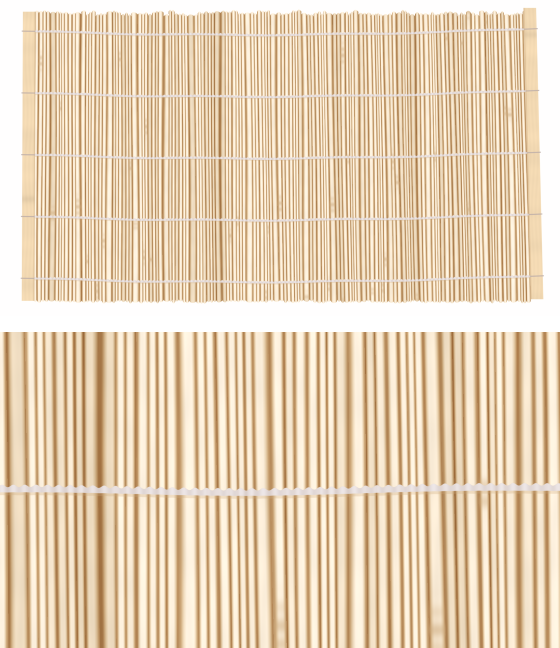
Top: the whole. Bottom: its middle third, enlarged.
Write a WebGL 1 fragment shader that draws this texture.

```glsl
precision highp float;
// A bamboo mat: thin upright sticks bound by five cords between two flat end slats, on white.

uniform vec2 u_resolution;

#define STICKS 130.0
#define CORDS 5.0
#define CORD_BASE 0.119
#define CORD_PITCH 0.1955
#define CORD_SAG 0.015
#define CORD_HALF 0.0034
#define SLAT_WIDTH 0.0225
#define RAGGED 0.008
#define KNOT_CHANCE 0.28

const vec3 PAPER = vec3(1.0, 0.998, 0.995);
const vec3 CREAM = vec3(0.985, 0.937, 0.865);
const vec3 STRAW = vec3(0.91, 0.83, 0.71);
const vec3 TAN = vec3(0.80, 0.665, 0.49);
const vec3 GAP = vec3(0.64, 0.45, 0.26);
const vec3 SLAT = vec3(0.95, 0.85, 0.70);
const vec3 CORD = vec3(0.93, 0.91, 0.925);
const vec3 CORD_SHADE = vec3(0.74, 0.68, 0.66);

float hash(float n) {
  return fract(sin(n * 12.9898 + 4.137) * 43758.547);
}

// Soft mask that is 1 where v lies between a and b
float band(float v, float a, float b, float soft) {
  return smoothstep(a - soft, a + soft, v) * (1.0 - smoothstep(b - soft, b + soft, v));
}

// Layered sines stretched along the fibres
float grain(vec2 p, float seed) {
  return 0.5 * sin(p.x * 900.0 + seed * 9.0 + 2.0 * sin(p.y * 17.0 + seed * 40.0))
       + 0.3 * sin(p.y * 43.0 + seed * 71.0) + 0.2 * sin(p.y * 117.0 + seed * 23.0);
}

// One stick: rgb is its colour, a its coverage
vec4 stick(vec2 p, float s, float soft) {
  // Uneven widths and a slight bend
  s += 0.30 * sin(s * 0.83) + 0.18 * sin(s * 1.71 + 1.3) + 0.12 * sin(p.y * 5.0 + s * 0.37);
  float id = floor(s);
  float tone = hash(id);
  float lean = 0.14 * (hash(id + 31.0) - 0.5);
  float d = abs(fract(s) - 0.5 + lean) * 2.0;

  // Rounded profile with a dark gap of varying depth
  float depth = mix(0.45, 1.0, hash(id + 57.0)) + 0.2 * sin(p.y * 7.0 + id * 2.4);
  vec3 c = mix(CREAM, STRAW, smoothstep(0.30, 0.62, d));
  c = mix(c, TAN, smoothstep(0.52, 0.82, d));
  c = mix(c, GAP, smoothstep(0.70, 0.96, d) * clamp(depth, 0.0, 1.0));

  // Stick tone and fibre
  c *= mix(vec3(0.95, 0.92, 0.87), vec3(1.02), smoothstep(0.0, 0.55, tone));
  c *= 1.0 + 0.022 * grain(p, tone);

  // Worn brown knots on some sticks
  float away = (p.y - hash(id + 83.0)) / mix(0.008, 0.035, hash(id + 11.0));
  float knot = step(hash(id + 19.0), KNOT_CHANCE) * exp(-away * away);
  c = mix(c, TAN, 0.55 * knot * (0.7 + 0.3 * sin(p.y * 300.0 + id)));

  // Ragged, rounded ends
  float bottom = 0.043 + RAGGED * (hash(id + 5.0) - 0.5) + 0.006 * d * d;
  float top = 0.962 + RAGGED * 2.0 * (hash(id + 7.0) - 0.5) - 0.006 * d * d;
  return vec4(c, band(p.y, bottom, top, soft));
}

vec3 slat(vec2 p, float seed) {
  float ring = sin(p.y * 19.0 + seed) * sin(p.y * 47.0 + seed * 3.0);
  float joint = exp(-pow((p.y - 0.37 - 0.52 * seed) * 90.0, 2.0));
  return SLAT * (1.0 + 0.018 * grain(p, seed) + 0.012 * ring - 0.05 * joint);
}

vec3 mat(vec2 p, vec2 soft) {
  // The right side slants outward toward the bottom
  float left = mix(0.0612, 0.0635, p.y);
  float right = mix(0.9485, 0.9345, p.y);
  float u = (p.x - left) / (right - left);
  float s = u * STICKS;

  vec4 wood = stick(p, s, soft.y);
  vec3 c = mix(PAPER, wood.rgb, wood.a * band(p.x, left, right, soft.x));

  // End slats, each with a thin shadow on its inner edge
  float onLeft = band(p.x, left - SLAT_WIDTH, left, soft.x) * band(p.y, 0.048, 0.963, soft.y);
  float onRight = band(p.x, right, right + SLAT_WIDTH, soft.x) * band(p.y, 0.053, 0.975, soft.y);
  float seam = min(abs(p.x - left), abs(p.x - right));
  c = mix(c, slat(p, 0.0), onLeft);
  c = mix(c, slat(p, 1.0), onRight);
  c = mix(c, TAN, 0.6 * max(onLeft, onRight) * (1.0 - smoothstep(0.0, 0.003, seam)));

  // Sagging cords, twisted once around each stick
  float curve = 0.008 * u - CORD_SAG * 4.0 * u * (1.0 - u) + 0.0016 * sin(u * 23.0);
  float y = p.y - CORD_BASE - curve;
  float k = clamp(floor(y / CORD_PITCH + 0.5), 0.0, CORDS - 1.0);
  float overSticks = band(u, 0.0, 1.0, 0.001);
  float twist = sin(s * 6.28318);
  float h = y - k * CORD_PITCH - 0.0007 * twist * overSticks;
  float reach = band(p.x, left - SLAT_WIDTH - 0.002, right + SLAT_WIDTH + 0.002, soft.x);
  float width = mix(0.0017, CORD_HALF + 0.0006 * twist, overSticks);
  float shadow = band(h, -width - 0.003, width, soft.y);
  float cover = band(h, -width, width, soft.y);
  vec3 thread = mix(CORD_SHADE, CORD, overSticks * (0.85 + 0.15 * twist));
  c = mix(c, TAN, 0.3 * shadow * reach * overSticks);
  return mix(c, thread, 0.9 * cover * reach);
}

void main() {
  // Average a 3 by 3 grid of samples inside each pixel
  vec3 sum = vec3(0.0);
  for (int i = 0; i < 3; i++) {
    for (int j = 0; j < 3; j++) {
      vec2 offset = (vec2(float(i), float(j)) - 1.0) / 3.0;
      sum += mat((gl_FragCoord.xy + offset) / u_resolution, 0.4 / u_resolution);
    }
  }
  gl_FragColor = vec4(min(sum / 9.0, 1.0), 1.0);
}
```
